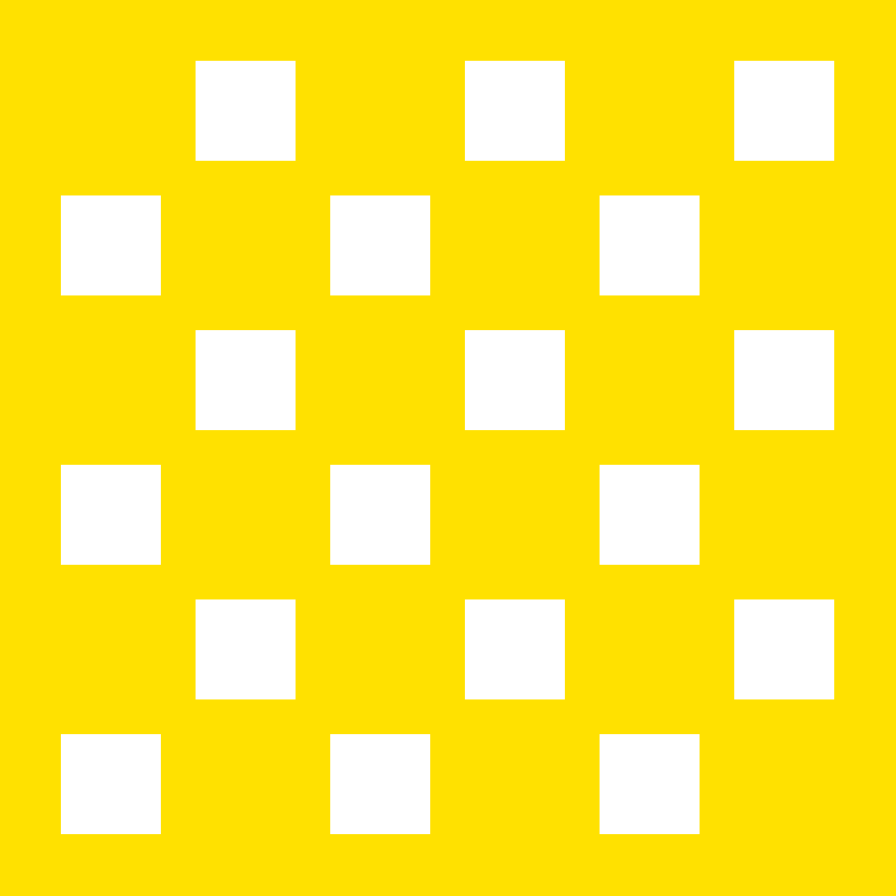
This pattern is drawn by a WebGL 2 fragment shader. Its source:

```glsl
#version 300 es
precision highp float;
// Draws white squares on alternate cells of a six by six grid over flat yellow.

uniform vec2 u_resolution;
out vec4 fragColor;

const vec3 YELLOW = vec3(1.0, 0.882, 0.0);
const vec3 WHITE = vec3(1.0);

const float CELLS = 6.0;                        // cells across and down
const float PITCH = 0.1503;                     // spacing of cell centres
const float HALF_SIDE = 0.0558;                 // half the side of a square
const vec2 GRID_CENTER = vec2(0.4995, 0.5006);

// Smooth coverage of an axis-aligned square centred on the origin.
float squareMask(vec2 p, float halfSide, vec2 pixel) {
    vec2 cover = clamp((halfSide - abs(p)) / pixel + 0.5, 0.0, 1.0);
    return cover.x * cover.y;
}

// 1 for cells inside the grid whose column and row add up to an even number.
float checkerMask(vec2 cell, float count) {
    vec2 inside = step(vec2(0.0), cell) * step(cell, vec2(count - 1.0));
    return inside.x * inside.y * (1.0 - mod(cell.x + cell.y, 2.0));
}

void main() {
    vec2 uv = gl_FragCoord.xy / u_resolution;
    vec2 pixel = 1.0 / u_resolution;

    // Split the canvas into numbered cells, counted from the lower left
    vec2 grid = (uv - GRID_CENTER) / PITCH + 0.5 * CELLS;
    vec2 cell = floor(grid);
    vec2 local = (fract(grid) - 0.5) * PITCH;

    // Paint the alternate squares
    float mask = squareMask(local, HALF_SIDE, pixel) * checkerMask(cell, CELLS);
    fragColor = vec4(mix(YELLOW, WHITE, mask), 1.0);
}
```
